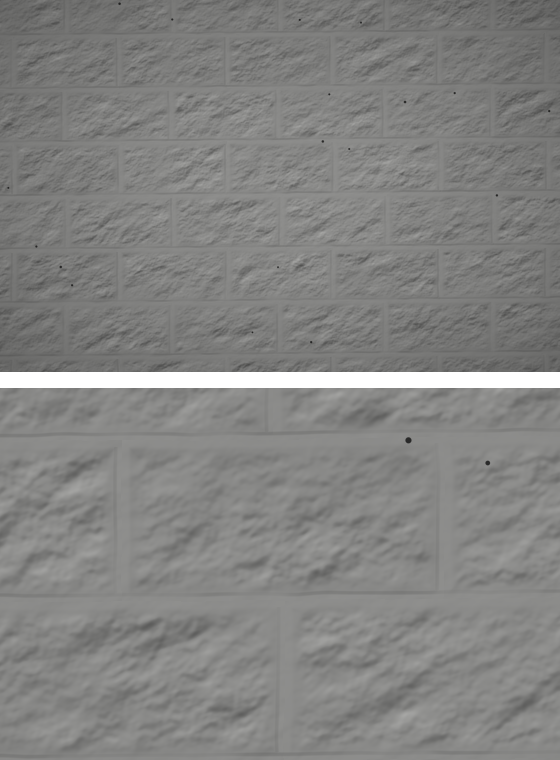
Top, the full canvas; bottom, a detail of the centre.
Reproduce this texture procedurally as a WebGL 1 fragment shader.

```glsl
precision highp float;
uniform vec2 u_resolution;

// Lengths are fractions of the canvas height
#define BLOCK vec2(0.2868, 0.1439)
#define ORIGIN vec2(0.033, 0.045)
#define TILT 0.0091
#define JOINT 0.0115
#define JITTER 0.016
#define GRAIN 27.0
#define RELIEF 0.62
#define SEAM 0.11
#define PIT_CELL 0.13
#define PIT_CHANCE 0.17
#define VIGNETTE 0.54
#define PAINT vec3(0.534, 0.534, 0.528)

float hash(vec2 p) {
  vec3 q = fract(vec3(p.xyx) * 0.1031);
  q += dot(q, q.yzx + 33.33);
  return fract((q.x + q.y) * q.z);
}

float noise(vec2 p) {
  vec2 i = floor(p), f = fract(p);
  f = f * f * (3.0 - 2.0 * f);
  return mix(mix(hash(i), hash(i + vec2(1.0, 0.0)), f.x),
             mix(hash(i + vec2(0.0, 1.0)), hash(i + 1.0), f.x), f.y);
}

// Height of the split stone, stretched along a shallow diagonal
float stoneHeight(vec2 p, vec2 seed) {
  vec2 q = mat2(0.91, -0.42, 0.42, 0.91) * p;
  q = q * vec2(0.75, 1.35) * GRAIN + seed;
  float sum = 0.0, amp = 0.5;
  for (int i = 0; i < 4; i++) {
    sum += amp * noise(q);
    q = mat2(1.97, 0.72, -0.72, 1.97) * q + 17.3;
    amp *= 0.52;
  }
  return sum;
}

// Small dark holes, at most one per scatter cell
float pits(vec2 p, float px) {
  vec2 cell = floor(p / PIT_CELL);
  vec2 spot = 0.15 + 0.7 * vec2(hash(cell + 3.7), hash(cell + 91.2));
  float radius = mix(0.0015, 0.003, hash(cell + 47.0));
  float d = length(p - (cell + spot) * PIT_CELL);
  float present = step(hash(cell + 12.4), PIT_CHANCE);
  return present * (1.0 - smoothstep(radius - px * 0.5, radius + px, d));
}

float seamLine(float d, float px) {
  return 1.0 - smoothstep(0.0006, 0.0016 + px, abs(d));
}

void main() {
  vec2 p = gl_FragCoord.xy / u_resolution.y;
  float aspect = u_resolution.x / u_resolution.y;
  float px = 1.0 / u_resolution.y;

  // Running bond with slightly uneven joints
  vec2 wall = p - ORIGIN;
  wall.y -= TILT * (p.x - 0.5 * aspect);
  wall += 0.0025 * (vec2(noise(p * 34.0), noise(p * 34.0 + 60.0)) - 0.5);
  vec2 grid = wall / BLOCK;
  float row = floor(grid.y) + 1.0;
  grid.x -= 0.5 * mod(row, 2.0);
  grid.x += 2.0 * JITTER * (hash(vec2(row, 5.0)) - 0.5);
  float edge = floor(grid.x + 0.5);
  float shift = JITTER * (hash(vec2(edge + 20.0, row + 8.0)) - 0.5);
  float dx = (grid.x - edge - shift) * BLOCK.x;
  float dy = (grid.y - floor(grid.y + 0.5)) * BLOCK.y;
  vec2 block = vec2(edge - step(dx, 0.0), row) + 30.0;
  float inset = min(abs(dx), abs(dy)) - 0.5 * JOINT;

  // Rough face lit from above and the left
  vec2 seed = 60.0 * vec2(hash(block), hash(block + 71.0));
  vec2 toLight = vec2(-0.0018, 0.0042);
  float lit = stoneHeight(p, seed) - stoneHeight(p + toLight, seed);
  lit = lit > 0.0 ? lit * 0.75 : lit * 1.2;
  float patches = mix(0.55, 1.3, noise(p * vec2(13.0, 19.0) + seed));
  float face = smoothstep(-px, 0.003 + px, inset);
  float rough = mix(0.12, 1.0, smoothstep(-0.001, 0.016, inset));
  float tone = 1.0 + RELIEF * lit * patches * rough / 0.53;
  tone += 0.03 * (hash(block + 13.0) - 0.5) * face;

  // Smooth pale joints with broken shadow along their lit side
  tone += 0.035 * (1.0 - face);
  float broken = smoothstep(0.2, 0.75, noise(p * 23.0 + 9.0));
  float under = seamLine(dy - 0.5 * JOINT, px);
  float beside = seamLine(dx + 0.5 * JOINT, px) * step(0.5 * JOINT, abs(dy));
  tone -= SEAM * mix(0.35, 1.0, broken) * max(under, 0.65 * beside);

  // Faint stains, holes and light falling off to the corners
  tone += 0.025 * (noise(p * 5.0 + 31.0) - 0.5);
  tone *= 1.0 - 0.7 * pits(p, px);
  vec2 fromCentre = gl_FragCoord.xy / u_resolution - 0.5;
  tone *= 1.0 - VIGNETTE * dot(fromCentre, fromCentre);
  gl_FragColor = vec4(PAINT * tone, 1.0);
}
```
